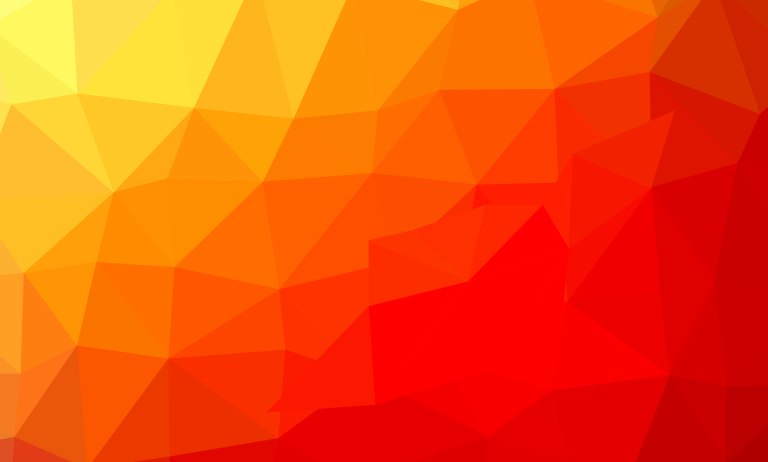
Give the GLSL for this background, as a WebGL 1 fragment shader.

```glsl
precision highp float;
// Low-poly background: flat triangular facets fading from yellow through orange to red.

uniform vec2 u_resolution;

const float ASPECT = 1.667;    // width of the design in units of its height
const float CELL = 0.2;        // spacing of the facet lattice
const float JITTER = 0.6;      // total wander of a lattice vertex, in cells
const vec3 PURE_RED = vec3(1.0, 0.0, 0.0);

vec2 hash2(vec2 p) {
  vec3 q = fract(p.xyx * vec3(0.1031, 0.103, 0.0973));
  q += dot(q, q.yzx + 33.33);
  return fract((q.xx + q.yz) * q.zy);
}

float cross2(vec2 a, vec2 b) {
  return a.x * b.y - a.y * b.x;
}

// Signed distance to the line a-b, positive on its left
float edgeDistance(vec2 p, vec2 a, vec2 b) {
  return cross2(b - a, p - a) / length(b - a);
}

// Smooth-edged triangle mask for either winding
float triangleMask(vec2 p, vec2 a, vec2 b, vec2 c, float pixel) {
  float winding = sign(cross2(b - a, c - a));
  float inside = min(edgeDistance(p, a, b) * winding,
                 min(edgeDistance(p, b, c) * winding,
                     edgeDistance(p, c, a) * winding));
  return clamp(inside / pixel + 0.5, 0.0, 1.0);
}

// Diagonal colour ramp with darker right and bottom edges
vec3 rampColor(vec2 p) {
  float depth = 1.0 - p.y;
  float d = p.x + 1.45 * depth;
  float green = d < 0.65 ? 0.94 - 0.4 * d * d : 1.121 - 0.54 * d;
  float leftHaze = smoothstep(0.2, 0.0, p.x) * smoothstep(0.2, 0.9, depth);
  float blue = max(0.44 - 0.43 * d, 0.0) + 0.14 * leftHaze;
  float shade = 0.2 * smoothstep(1.2, ASPECT, p.x) + 0.12 * smoothstep(0.78, 1.0, depth);
  return vec3(1.0 - shade, max(green, 0.0), blue);
}

// One flat facet: colour in rgb premultiplied by the mask in a
vec4 facet(vec2 p, vec2 a, vec2 b, vec2 c, float pixel) {
  vec2 center = (a + b + c) / 3.0;
  vec2 tint = hash2(floor(center * 500.0)) - 0.5;
  vec3 color = rampColor(center);
  color *= 1.0 + vec3(0.03 * tint.x, 0.14 * tint.y, 0.14 * tint.y);
  return vec4(color, 1.0) * triangleMask(p, a, b, c, pixel);
}

vec2 latticeVertex(vec2 id) {
  return CELL * (id + JITTER * (hash2(id + 17.0) - 0.5));
}

// Jittered lattice, each cell split along its shorter diagonal
vec3 facetField(vec2 p, float pixel) {
  vec2 home = floor(p / CELL);
  vec4 sum = vec4(0.0);
  for (int j = -1; j <= 1; j++) {
    for (int i = -1; i <= 1; i++) {
      vec2 id = home + vec2(float(i), float(j));
      vec2 a = latticeVertex(id);
      vec2 b = latticeVertex(id + vec2(1.0, 0.0));
      vec2 c = latticeVertex(id + vec2(1.0, 1.0));
      vec2 d = latticeVertex(id + vec2(0.0, 1.0));
      if (distance(a, c) < distance(b, d)) {
        sum += facet(p, a, b, c, pixel) + facet(p, a, c, d, pixel);
      } else {
        sum += facet(p, a, b, d, pixel) + facet(p, b, c, d, pixel);
      }
    }
  }
  return sum.rgb / max(sum.a, 0.001);
}

vec3 over(vec3 base, vec4 layer) {
  return base * (1.0 - layer.a) + layer.rgb;
}

void main() {
  vec2 p = gl_FragCoord.xy / u_resolution * vec2(ASPECT, 1.0);
  float pixel = 1.0 / u_resolution.y;
  vec3 color = facetField(p, pixel);

  // Corners of the bright red plateau
  vec2 west = vec2(0.8, 0.337), south = vec2(0.815, 0.124);
  vec2 notch = vec2(1.017, 0.391), peak = vec2(1.178, 0.557);
  vec2 east = vec2(1.235, 0.461), base = vec2(1.076, 0.202);

  // Large facets around its rim
  vec2 ridge = vec2(0.8, 0.48), saddle = vec2(0.896, 0.502), crest = vec2(1.054, 0.557);
  vec2 tail = vec2(0.578, 0.107), summit = vec2(1.243, 0.667), wing = vec2(1.413, 0.593);
  color = over(color, facet(p, ridge, west, notch, pixel));
  color = over(color, facet(p, ridge, saddle, notch, pixel));
  color = over(color, facet(p, saddle, crest, notch, pixel));
  color = over(color, facet(p, crest, peak, notch, pixel));
  color = over(color, facet(p, tail, south, west, pixel));
  color = over(color, facet(p, peak, summit, east, pixel));
  color = over(color, facet(p, summit, east, wing, pixel));
  color = over(color, facet(p, summit, wing, vec2(1.465, 0.761), pixel));

  // Plateau fan around the notch, closed by a lower east facet
  float plateau = triangleMask(p, west, south, notch, pixel);
  plateau = max(plateau, triangleMask(p, notch, south, base, pixel));
  plateau = max(plateau, triangleMask(p, notch, base, east, pixel));
  plateau = max(plateau, triangleMask(p, notch, east, peak, pixel));
  plateau = max(plateau, triangleMask(p, east, base, vec2(1.217, 0.283), pixel));
  gl_FragColor = vec4(mix(color, PURE_RED, plateau), 1.0);
}
```
